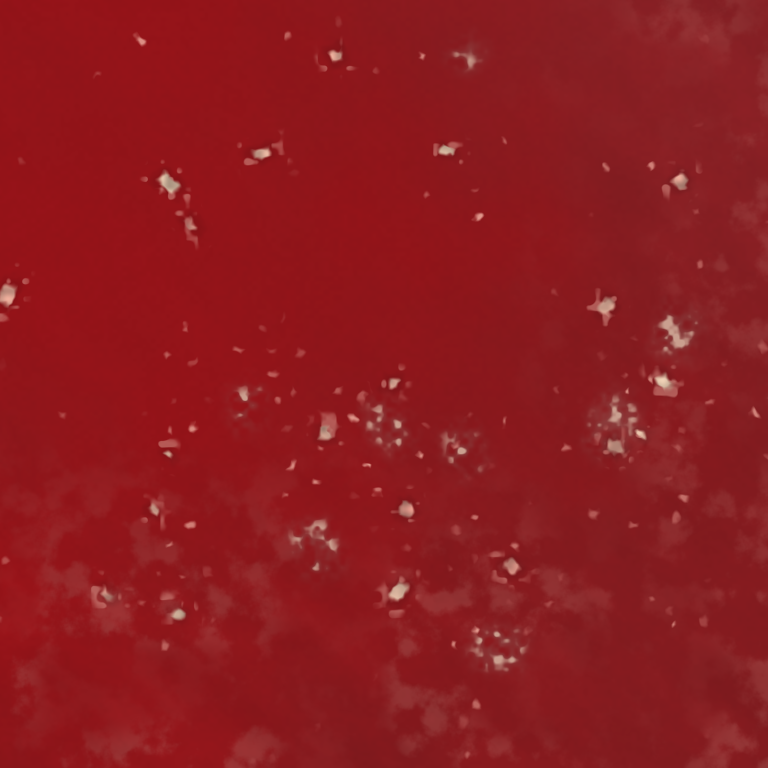
Write a WebGL 2 fragment shader that draws this texture.

```glsl
#version 300 es
precision highp float;
// Deep red, softly mottled surface strewn with small pale chips and crumbs.
// Value noise tints the ground; jittered cell grids scatter the chips, and a
// shared density field gathers them into loose groups toward the bottom.
uniform vec2 u_resolution;
out vec4 fragColor;

float hash(vec2 p) {
    return fract(sin(dot(p, vec2(127.1, 311.7))) * 43758.5453);
}

float noise(vec2 p) {
    vec2 i = floor(p), f = fract(p);
    f = f * f * (3.0 - 2.0 * f);
    return mix(mix(hash(i), hash(i + vec2(1, 0)), f.x),
               mix(hash(i + vec2(0, 1)), hash(i + vec2(1, 1)), f.x), f.y);
}

float fbm(vec2 p) {
    float sum = 0.0, amp = 0.52;
    for (int i = 0; i < 5; i++) {
        sum += amp * noise(p);
        p = mat2(1.6, 1.2, -1.2, 1.6) * p + 7.3;
        amp *= 0.5;
    }
    return sum;
}

// How likely chips are to lie at a place
float density(vec2 p) {
    return (0.5 + 0.8 * smoothstep(0.75, 0.25, p.y)) * smoothstep(0.32, 0.68, noise(p * 9.0 + 3.0));
}

// Nearest chip in a jittered grid: x = signed distance, y = its random tone
vec2 nearestChip(vec2 p, float cells, float size, float chance, float seed) {
    vec2 nearest = vec2(1.0, 0.0);
    for (int y = -1; y <= 1; y++)
    for (int x = -1; x <= 1; x++) {
        vec2 id = floor(p * cells) + vec2(x, y);
        vec2 key = id + seed;
        vec2 centre = (id + 0.1 + 0.8 * vec2(hash(key), hash(key + 17.3))) / cells;
        if (hash(key + 41.9) > chance * density(centre)) continue;
        float angle = 6.2832 * hash(key + 63.1), c = cos(angle), s = sin(angle);
        vec2 d = mat2(c, s, -s, c) * (p - centre);
        d.x *= 0.6 + 0.35 * hash(key + 5.7);
        float radius = size * (0.5 + 0.8 * hash(key + 88.2));
        float shape = mix(length(d), max(abs(d.x), abs(d.y)), 0.4) - radius;
        if (shape < nearest.x) nearest = vec2(shape, hash(key + 29.4));
    }
    return nearest;
}

void main() {
    vec2 uv = gl_FragCoord.xy / u_resolution.y;

    // Ground: vivid at the left, duller to the right, paler in the top corner
    float cloud = fbm(uv * 4.5 + 11.0);
    float dull = smoothstep(0.0, 0.85, uv.x * 0.65 + (1.0 - uv.y) * 0.2 + (cloud - 0.5) * 0.6);
    vec3 color = mix(vec3(0.58, 0.075, 0.095), vec3(0.51, 0.105, 0.12), dull);
    color = mix(color, vec3(0.55, 0.15, 0.17), 0.5 * smoothstep(1.2, 2.0, uv.x + uv.y));

    // Worn mottling in small patches, and faint slanted streaks
    float worn = max(smoothstep(0.5, 0.15, uv.y), 0.75 * smoothstep(0.6, 0.95, uv.x));
    float patches = smoothstep(0.35, 0.7, noise(uv * 9.0 + 31.0));
    float mottle = smoothstep(0.44, 0.74, fbm(uv * 32.0 + 4.0));
    float streak = fbm(mat2(0.8, 0.6, -0.6, 0.8) * uv * vec2(10.0, 20.0));
    color = mix(color, vec3(0.62, 0.29, 0.28), worn * mottle * (0.1 + 0.45 * patches));
    color *= 1.0 + 0.1 * (streak - 0.5) * (0.4 + worn) + 0.025 * (noise(uv * 160.0) - 0.5);

    // Ragged outlines for everything scattered on top
    vec2 ragged = uv + 0.007 * (vec2(noise(uv * 75.0), noise(uv * 75.0 + 50.0)) - 0.5)
                     + 0.005 * (vec2(noise(uv * 150.0), noise(uv * 150.0 + 90.0)) - 0.5);

    // Crumbled clumps: dusty haze with a few bright grains toward the middle
    vec2 clump = nearestChip(ragged, 5.5, 0.022, 0.42, 14.0);
    float dust = smoothstep(0.022, -0.02, clump.x);
    float crumb = 0.65 * noise(uv * 85.0 + 20.0) + 0.35 * noise(uv * 150.0 + 5.0);
    color = mix(color, vec3(0.54, 0.3, 0.29), 0.65 * dust * smoothstep(0.2, 0.7, crumb));
    float grains = smoothstep(0.57, 0.8, crumb) * smoothstep(0.2, 0.8, dust);
    color = mix(color, vec3(0.82, 0.67, 0.6), 0.9 * grains);

    // Small pink flecks of varied strength
    vec2 fleck = nearestChip(ragged, 30.0, 0.003, 0.3, 31.0);
    float fleckCover = smoothstep(0.003, -0.002, fleck.x) * (0.2 + 0.75 * fleck.y);
    color = mix(color, mix(vec3(0.66, 0.27, 0.27), vec3(0.9, 0.62, 0.57), fleck.y), fleckCover);

    // Larger cream chips in a dim halo, with loose grains beside them
    vec2 chip = nearestChip(ragged, 11.0, 0.0068, 0.3, 57.0);
    color *= 1.0 - 0.1 * smoothstep(0.012, 0.0, chip.x);
    float loose = smoothstep(0.65, 0.85, noise(uv * 90.0 + 13.0)) * smoothstep(0.022, 0.008, chip.x);
    color = mix(color, vec3(0.78, 0.47, 0.44), 0.7 * loose);
    vec3 cream = mix(vec3(0.82, 0.55, 0.5), vec3(0.9, 0.81, 0.7), chip.y);
    cream *= 0.72 + 0.4 * noise(uv * 95.0);
    color = mix(color, cream, smoothstep(0.003, -0.0025, chip.x));

    fragColor = vec4(color, 1.0);
}
```
